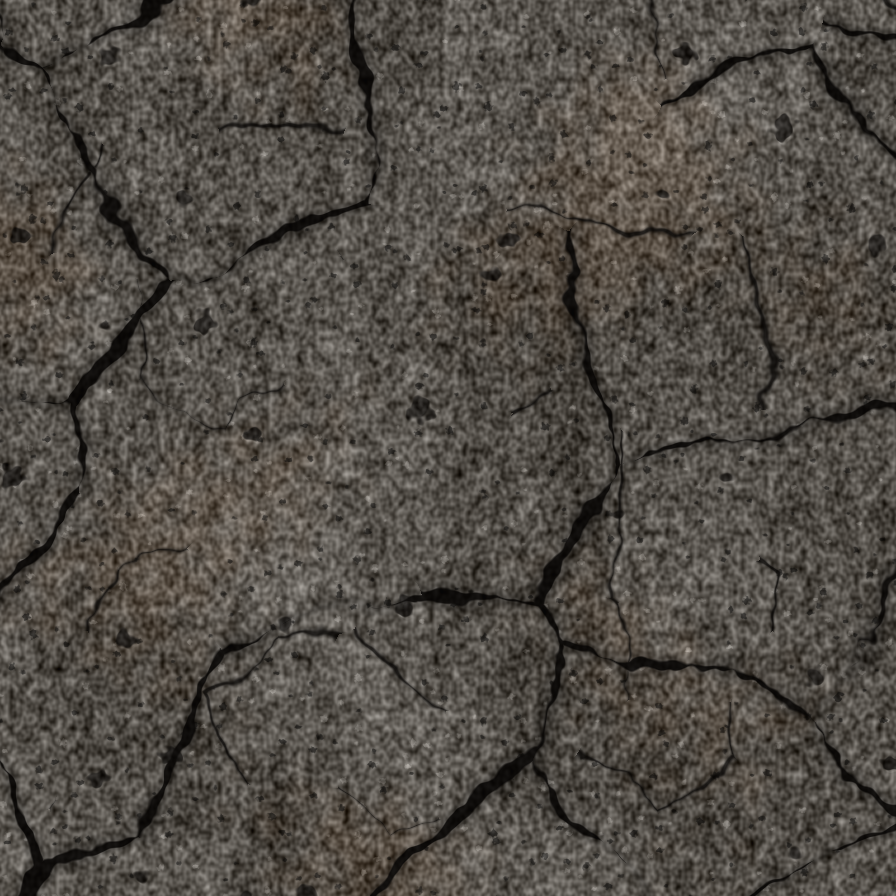
A WebGL 2 fragment shader for this texture:

```glsl
#version 300 es
precision highp float;
// Weathered concrete: gritty gradient-noise stone with faint stains and rust,
// split by jagged cracks along warped Voronoi borders of uneven width,
// then strewn with pits, dark specks and pale mineral chips.

#define BASE_LEVEL 0.322
#define GRAIN_SCALE 190.0
#define GRAIN_CONTRAST 0.23
#define STAIN_CONTRAST 0.10
#define SLAB_CELLS 3.1
#define CRACK_HALF_WIDTH 0.0043
#define CRACK_SHARE 0.78
#define HAIRLINE_CELLS 6.5
#define HAIRLINE_SHARE 0.20
#define PIT_CELLS 9.0
#define PIT_RADIUS 0.013
#define EDGE_SOFTNESS 0.0015

uniform vec2 u_resolution;
out vec4 fragColor;

vec2 hash2(vec2 c) {
  vec3 q = fract(c.xyx * vec3(0.1031, 0.1030, 0.0973));
  q += dot(q, q.yzx + 33.33);
  return fract((q.xx + q.yz) * q.zy);
}

float cornerSlope(vec2 cell, vec2 corner, vec2 f) {
  float angle = 6.28318 * hash2(cell + corner).x;
  return dot(vec2(cos(angle), sin(angle)), f - corner);
}

// Gradient noise, roughly -0.7 to 0.7
float noise(vec2 p) {
  vec2 i = floor(p), f = p - i;
  vec2 u = f * f * f * (f * (f * 6.0 - 15.0) + 10.0);
  vec2 e = vec2(1.0, 0.0);
  return mix(mix(cornerSlope(i, e.yy, f), cornerSlope(i, e.xy, f), u.x),
             mix(cornerSlope(i, e.yx, f), cornerSlope(i, e.xx, f), u.x), u.y);
}

vec2 noise2(vec2 p) {
  return vec2(noise(p), noise(p + vec2(37.3, 81.7)));
}

vec2 site(vec2 cell) {
  return cell + 0.5 + 0.85 * (hash2(cell + 11.0) - 0.5);
}

// Cracks along cell borders: x = dark core, y = soft shadow beside it
vec2 cracks(vec2 p, float cells, float halfWidth, float share, float soft) {
  vec2 g = p * cells, home = floor(g), own = home;
  float nearest = 1e3;
  for (int y = -1; y <= 1; y++)
    for (int x = -1; x <= 1; x++) {
      vec2 c = home + vec2(x, y);
      float d = distance(g, site(c));
      if (d < nearest) { nearest = d; own = c; }
    }
  vec2 a = site(own), result = vec2(0.0);
  float swell = 2.0 * noise(p * 8.0) + 1.2 * noise(p * 45.0);
  for (int y = -2; y <= 2; y++)
    for (int x = -2; x <= 2; x++) {
      if (x == 0 && y == 0) continue;
      vec2 other = own + vec2(x, y), b = site(other);
      vec2 h = hash2(own + other + cells * 17.0);
      if (h.x > share) continue;
      float d = dot(0.5 * (a + b) - g, normalize(b - a)) / cells;
      float w = halfWidth * (mix(0.35, 2.0, h.y * h.y) + swell);
      result = max(result, vec2(smoothstep(soft, -soft, d - w),
                                smoothstep(3.0 * halfWidth, 0.0, d - w)));
    }
  return result;
}

// Irregular scattered blobs, one at most in each cell
float scatter(vec2 p, float cells, float share, float radius, float soft) {
  vec2 home = floor(p * cells);
  float cover = 0.0;
  for (int y = -1; y <= 1; y++)
    for (int x = -1; x <= 1; x++) {
      vec2 c = home + vec2(x, y), h = hash2(c + cells * 5.0);
      if (h.x > share) continue;
      vec2 q = p - (c + hash2(c + 63.0)) / cells;
      q.y *= mix(0.8, 1.6, h.y);
      float r = radius * mix(0.45, 1.0, hash2(c + 29.0).x);
      float rough = 0.9 * r * noise(p / radius * 1.3);
      cover = max(cover, smoothstep(soft, -soft, length(q) + rough - r));
    }
  return cover;
}

void main() {
  vec2 p = gl_FragCoord.xy / u_resolution.y;
  float soft = max(EDGE_SOFTNESS, 0.75 / u_resolution.y);

  // Stone: fine grit, coarser mottling, vertical stains
  vec2 gritPoint = p * GRAIN_SCALE * vec2(1.0, 0.8);
  float grit = noise(gritPoint) + 0.9 * noise(gritPoint * 0.51 + 9.0)
             + 0.5 * noise(gritPoint * 0.21 + 5.0);
  float stain = noise(p * 4.0 + 3.0) + 0.6 * noise(p * vec2(18.0, 4.0))
              + 0.5 * noise(p * 13.0);
  float level = BASE_LEVEL + GRAIN_CONTRAST * grit + STAIN_CONTRAST * stain;
  vec3 color = level + vec3(0.017, 0.0, -0.024);
  float rust = smoothstep(0.0, 0.5, noise(p * 3.5 + 21.0) + 0.3 * noise(p * 28.0));
  color += rust * vec3(0.025, 0.003, -0.015);

  // Chips, specks and pits with a pale lower rim
  vec2 rimPoint = p + vec2(-0.002, 0.003);
  float pit = scatter(p, PIT_CELLS, 0.36, PIT_RADIUS, soft * 1.6);
  float rim = scatter(rimPoint, PIT_CELLS, 0.36, PIT_RADIUS, soft * 1.6);
  color += 0.07 * rim * (1.0 - pit);
  color += 0.14 * scatter(p, 41.0, 0.22, 0.0038, soft);
  color *= 1.0 - 0.5 * scatter(p, 47.0, 0.28, 0.0042, soft);
  color = mix(color, vec3(0.12, 0.11, 0.10) + 0.12 * grit, 0.85 * pit);

  // Jagged slab cracks and broken hairlines
  vec2 bent = p + 0.045 * noise2(p * 5.0) + 0.014 * noise2(p * 19.0)
            + 0.005 * noise2(p * 60.0);
  vec2 crack = cracks(bent, SLAB_CELLS, CRACK_HALF_WIDTH, CRACK_SHARE, soft);
  vec2 hairline = cracks(bent + 0.37, HAIRLINE_CELLS, 0.3 * CRACK_HALF_WIDTH,
                         HAIRLINE_SHARE, soft);
  color *= 1.0 - 0.22 * max(crack.y, hairline.y);
  vec3 depth = vec3(0.055, 0.047, 0.04) + 0.04 * grit;
  color = mix(color, depth, max(crack.x, 0.8 * hairline.x));

  fragColor = vec4(clamp(color, 0.02, 1.0), 1.0);
}
```
